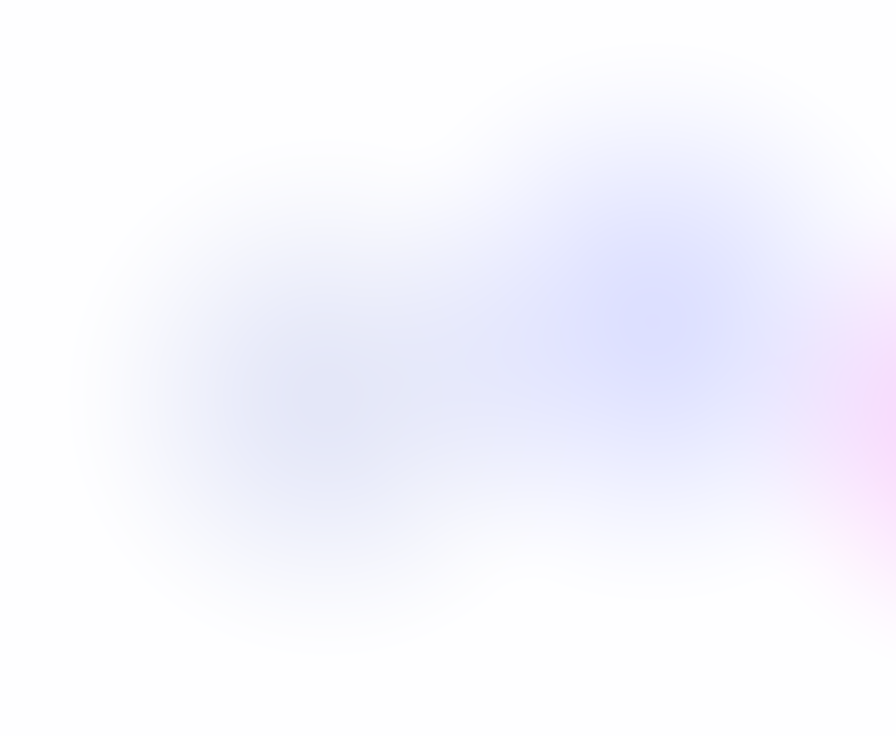
Reproduce this background procedurally as a Shadertoy shader.

```glsl
// Soft lavender, periwinkle and pink glows on a white background.

// Positions and radii are in units of the canvas height.
const vec3 PAPER = vec3(0.998, 0.998, 1.0);

const vec3 LAVENDER = vec3(0.895, 0.906, 0.973);
const vec2 LAVENDER_CENTER = vec2(0.444, 0.460);
const float LAVENDER_RADIUS = 0.397;

const vec3 PERIWINKLE = vec3(0.867, 0.878, 1.0);
const vec2 PERIWINKLE_CENTER = vec2(0.887, 0.563);
const float PERIWINKLE_RADIUS = 0.422;

const vec3 PINK = vec3(0.975, 0.835, 0.990);
const vec2 PINK_CENTER = vec2(1.333, 0.420);
const float PINK_RADIUS = 0.373;

// Smooth radial falloff: one at the center, zero at the radius.
float glow(vec2 point, vec2 center, float radius) {
    return 1.0 - smoothstep(0.0, radius, distance(point, center));
}

// Tints the base by multiplication, so overlapping glows deepen.
vec3 tint(vec3 base, vec3 color, float amount) {
    return base * mix(vec3(1.0), color, amount);
}

void mainImage(out vec4 fragColor, in vec2 fragCoord) {
    vec2 point = fragCoord / iResolution.y;

    vec3 color = PAPER;
    color = tint(color, LAVENDER, glow(point, LAVENDER_CENTER, LAVENDER_RADIUS));
    color = tint(color, PERIWINKLE, glow(point, PERIWINKLE_CENTER, PERIWINKLE_RADIUS));
    color = tint(color, PINK, glow(point, PINK_CENTER, PINK_RADIUS));

    fragColor = vec4(color, 1.0);
}
```
